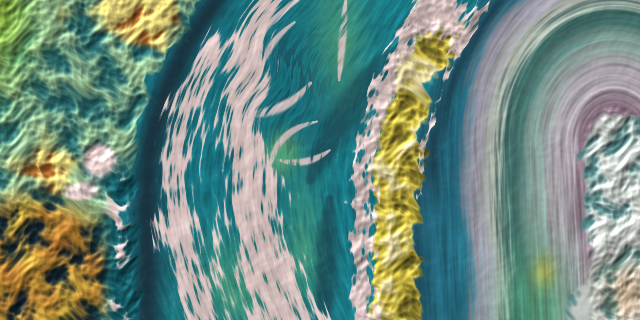
Write a WebGL 1 fragment shader that draws this texture.

```glsl
precision highp float;
// Thick impasto paint: crusted left bank, teal streaks, a gold ridge and nested arches.
uniform vec2 u_resolution;

#define PALE vec3(.8, .72, .71)
#define TEAL vec3(.1, .47, .52)
#define DEEP vec3(.1, .19, .24)
#define LEAF vec3(.31, .62, .47)
#define GOLD vec3(.76, .69, .25)
#define RUST vec3(.6, .36, .15)
#define RELIEF 1.8
#define CRUST_SCALE 8.0

vec2 hash2(vec2 p) {
  vec3 q = fract(p.xyx * vec3(.1031, .103, .0973));
  q += dot(q, q.yzx + 33.33);
  return fract((q.xx + q.yz) * q.zy);
}

// Distance to the nearest scattered cell point
float cells(vec2 p) {
  vec2 id = floor(p), f = p - id;
  float nearest = 2.;
  for (int j = -1; j <= 1; j++) {
    for (int i = -1; i <= 1; i++) {
      vec2 o = vec2(float(i), float(j));
      vec2 d = o + hash2(id + o + 50.) - f;
      nearest = min(nearest, dot(d, d));
    }
  }
  return sqrt(nearest);
}

float grain(vec2 p) {
  return .6 * cells(p) + .4 * cells(p * 2.3 + 7.);
}

float height(vec2 p) {
  p += .025 * sin(p.yx * 17. + vec2(0., 2.)) + .008 * sin(p.yx * 53.);
  p *= CRUST_SCALE;
  return .55 * cells(p) + .3 * cells(p * 2.4) + .15 * cells(p * 5.3);
}

float ramp(float a, float b, float x) {
  return smoothstep(a, b, x);
}

float band(float x, float c, float w) {
  return exp(-(x - c) * (x - c) / (w * w));
}

float spot(vec2 p, float x, float y, float w, float h) {
  return band(p.x, x, w) * band(p.y, y, h);
}

// Tapered, bowed brush stroke from a to b
float stroke(vec2 p, vec2 a, vec2 b, float bow, float w) {
  vec2 d = b - a;
  float t = clamp(dot(p - a, d) / dot(d, d), 0., 1.), arc = t * (1. - t);
  vec2 n = vec2(-d.y, d.x) / length(d);
  w *= .35 + 2.6 * arc;
  return 1. - ramp(w * .3, w, length(p - a - d * t - n * bow * 4. * arc));
}

vec3 leftBank(vec2 p, float h) {
  float patchy = grain(p * 5. + 3.);
  vec3 col = mix(vec3(.14, .37, .38), vec3(.53, .67, .52), ramp(.25, .58, h));
  col = mix(col, vec3(.5, .65, .25), spot(p, 0., .97, .1, .22));
  float warm = spot(p, .45, .95, .19, .1) + .7 * spot(p, .12, .48, .2, .08);
  vec3 ochre = mix(RUST, vec3(.84, .78, .45), ramp(.22, .42, h));
  col = mix(col, ochre, ramp(.3, .7, warm + patchy - .45));
  vec3 ember = mix(DEEP * .7, mix(RUST, GOLD, patchy), ramp(.22, .5, h));
  col = mix(col, ember, ramp(.25, .6, spot(p, .1, .14, .27, .27)));
  float margin = ramp(.31, .36, p.x) * (1. - ramp(.42, .55, p.y));
  col = mix(col, mix(TEAL * .7, PALE, ramp(.45, .56, h)), margin);
  float lump = spot(p, .31, .5, .06, .06) + spot(p, .25, .4, .06, .03);
  return mix(col, PALE * 1.08, ramp(.3, .7, lump));
}

vec3 streaks(vec2 p, float u) {
  float swirl = spot(p, .88, .74, .16, .24);
  float low = max(1. - p.y * 2., 0.);
  float m = u - .1 * low * low + .022 * swirl * sin(p.y * 19. + p.x * 11.);
  float fibre = grain(vec2(m * 42., p.y * 7.));
  float green = spot(p, 1.06, .88, .08, .2) + spot(p, .76, .1, .16, .16)
    + 2. * spot(p, .88, .52, .05, .06) + .7 * spot(p, .95, .25, .06, .2);
  vec3 col = mix(TEAL * (.75 + .55 * fibre), LEAF, min(green * (.35 + fibre), 1.));
  float dark = .45 * stroke(p, vec2(1.27, .86), vec2(.97, .44), -.03, .07)
    + .5 * stroke(p, vec2(1.03, .38), vec2(1.01, -.05), 0., .05)
    + .6 * swirl * ramp(.38, .55, fibre);
  col = mix(col, DEEP, min(dark, .8));
  col = mix(col, DEEP, .95 * band(u, .46, .05));

  // Broken pale paint dragged over the teal
  float pale = .75 * band(m, .54, .06 + .025 * low) * (1. - ramp(.75, .98, p.y))
    + .85 * band(m, .79 - .28 * max(p.y - .4, 0.), .13 - .07 * p.y);
  float drag = ramp(.38, .64, pale + 1.2 * (fibre - .46));
  drag *= 1. - ramp(.3, .6, spot(p, .875, .52, .04, .055));
  float curls = stroke(p, vec2(.72, .65), vec2(.97, .74), -.04, .022)
    + stroke(p, vec2(.74, .79), vec2(.93, 1.), .025, .025)
    + stroke(p, vec2(.8, .71), vec2(.92, .93), .03, .016)
    + stroke(p, vec2(.84, .46), vec2(.99, .62), .04, .016)
    + stroke(p, vec2(.87, .5), vec2(1.03, .53), -.02, .016)
    + stroke(p, vec2(1.08, 1.), vec2(1.06, .75), 0., .017);
  drag = max(drag, min(curls, .9) * ramp(.15, .4, fibre));
  return mix(col, PALE * (.85 + .35 * fibre), drag);
}

vec3 arches(vec2 p, float r, float h) {
  float fibre = grain(vec2(r * 48., p.y * 3. + p.x));
  float s = r + .07 * (fibre - .45) + .006 * sin(p.y * 13.);
  vec3 col = mix(vec3(.55, .46, .52), vec3(.68, .65, .68), ramp(.1, .15, s));
  col = mix(col, vec3(.52, .63, .6), ramp(.18, .26, s));
  col = mix(col, vec3(.26, .43, .41), ramp(.26, .31, s));
  col = mix(col, vec3(.68, .71, .67), ramp(.33, .38, s));
  col = mix(col, vec3(.6, .59, .64), ramp(.38, .43, s));
  col = mix(col, vec3(.14, .4, .48), ramp(.44, .5, s));
  col = mix(col, DEEP, .5 * ramp(.56, .66, s));
  col = mix(col, LEAF * .9, .8 * spot(p, 1.68, .03, .13, .2));
  col = mix(col, GOLD, .6 * spot(p, 1.7, .15, .035, .05));
  vec3 core = mix(vec3(.34, .52, .52), vec3(.74, .76, .74), ramp(.22, .45, h));
  core = mix(core, RUST, .4 * spot(p, 1.96, .08, .07, .1));
  r += .1 * (h - .4) - .07 * (1. - ramp(0., .22, p.y));
  return mix(core, col * (.76 + .54 * fibre), ramp(.085, .105, r));
}

void main() {
  vec2 p = gl_FragCoord.xy / u_resolution * vec2(2., 1.);
  float rise = max(p.y - .4, 0.), u = p.x - .6 * rise * rise;
  float h = height(p), lit = RELIEF * (h - height(p + vec2(-.006, .008)));
  float ragged = u + .12 * (h - .4);

  // Arch distance from a rounded spine, stretched at the crown
  vec2 spine = vec2(.03, -.75), q = p - vec2(1.92, .55);
  q.y *= q.y > 0. ? .82 : 1.;
  float r = length(q - spine * clamp(dot(q, spine) / dot(spine, spine), 0., 1.));
  vec3 col = mix(streaks(p, u), arches(p, r, h), ramp(1.27, 1.3, u));
  float bank = 1. - ramp(.41, .43, ragged);
  col = mix(col, leftBank(p, h), bank);

  // Gold ridge with pale crumbling rims
  float fleck = grain(vec2(u * 32., p.y * 13.));
  float rim = band(u, 1.135, .055) + 1.2 * spot(p, 1.4, .95, .08, .09)
    + .75 * band(u, 1.315, .022) * ramp(.28, .42, p.y);
  float ridge = ramp(1.155, 1.175, ragged) * (1. - ramp(1.295, 1.315, ragged));
  ridge *= 1. - ramp(.9, .95, p.y);
  vec3 gold = mix(GOLD * .6, GOLD, ramp(.2, .42, h));
  gold = mix(gold, vec3(.78, .74, .55), ramp(.45, .65, h + .12 * p.y));
  col = mix(col, DEEP, .6 * band(u, 1.345, .025) * ramp(.3, .5, p.y));
  col = mix(col, gold, ridge);
  float crumble = ramp(.4, .58, rim * .75 + fleck - .5);
  col = mix(col, PALE * (.85 + .3 * fleck), crumble);

  // Raking light over the raised paint
  float raised = clamp(bank + ridge + .6 * crumble + 1. - ramp(.08, .11, r), .12, 1.);
  col += (1.5 * lit * col + .25 * max(lit, 0.)) * raised;
  gl_FragColor = vec4(clamp(col, 0., 1.), 1.);
}
```
